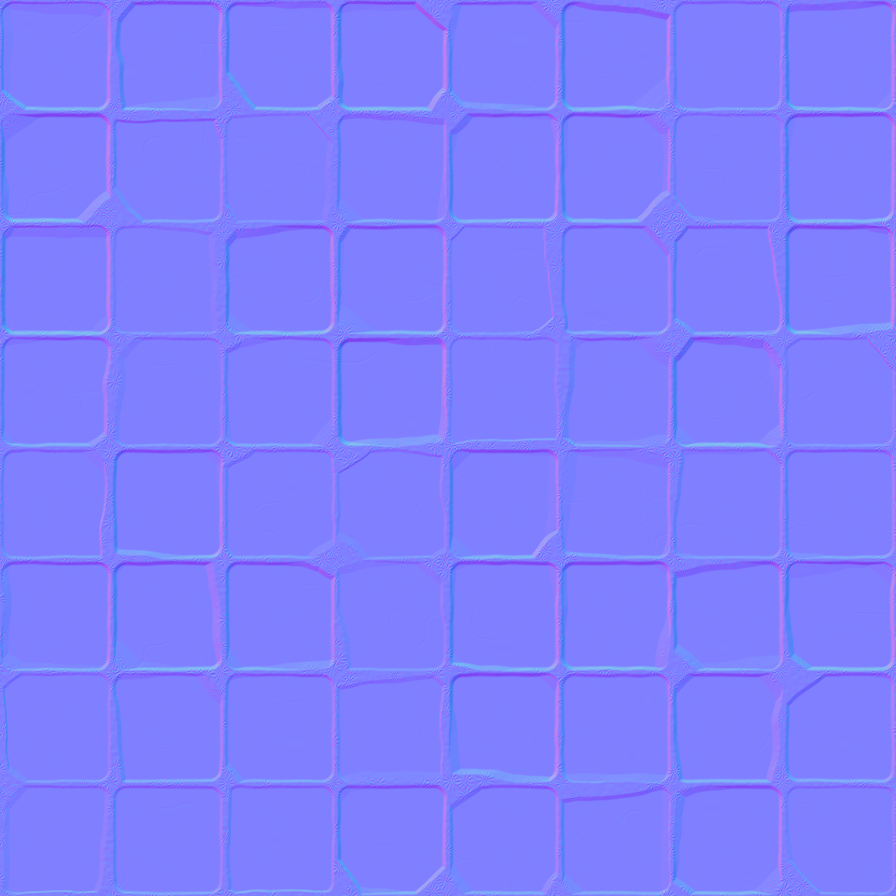
Write a WebGL 1 fragment shader that draws this texture map.

```glsl
precision highp float;

uniform vec2 u_resolution;

float hash(vec2 p) {
  return fract(sin(dot(p, vec2(127.1, 311.7))) * 4375.85);
}

// Value noise that wraps after a whole number of lattice steps
float noise(vec2 p, float period) {
  vec2 i = floor(p), f = fract(p);
  f = f * f * (3.0 - 2.0 * f);
  vec2 a = mod(i, period), b = mod(i + 1.0, period);
  return mix(mix(hash(a), hash(vec2(b.x, a.y)), f.x),
             mix(hash(vec2(a.x, b.y)), hash(b), f.x), f.y);
}

// Radial grit bursts, dense at joint crossings and sparse along joints
float gritBursts(vec2 p) {
  vec2 base = floor(p * 8.0 + 0.5);
  float sum = 0.0;
  for (int y = -1; y <= 1; y++) {
    for (int x = -1; x <= 1; x++) {
      vec2 site = base + vec2(float(x), float(y));
      vec2 id = mod(site, 64.0);
      vec2 steps = abs(mod(site + 4.0, 8.0) - 4.0);
      float nearest = min(steps.x, steps.y), farthest = max(steps.x, steps.y);
      float chance = farthest < 1.5 ? 0.85 : (nearest < 0.5 ? 0.32 : 0.0);
      if (hash(id + 7.3) < chance) {
        vec2 jitter = vec2(hash(id + 1.7), hash(id + 4.1)) - 0.5;
        vec2 v = p - (site + jitter * 0.7) / 8.0;
        float r = length(v);
        float size = mix(0.06, 0.1, hash(id + 2.9));
        float turn = atan(v.y, v.x + 0.00001) * 11.0 + 6.0 * jitter.x;
        float petals = cos(turn + 3.0 * noise(p * 24.0, 192.0));
        sum += petals * smoothstep(size, size * 0.5, r) * smoothstep(0.0, 0.03, r);
      }
    }
  }
  return sum;
}

// Surface height, with one tile per unit square
float height(vec2 p) {
  vec2 cell = floor(p);
  vec2 id = mod(cell, 8.0);
  vec2 q = p - cell - 0.5;
  float wobble = noise(p * 7.0, 56.0) - 0.5;
  float sway = noise(p * 3.0 + 0.23, 24.0) - 0.5;

  // Rounded tile with a narrow bevel, from nearly flush to proud
  float proud = hash(id + 0.5);
  float top = mix(0.004, 0.018, proud);
  float edge = length(max(abs(q) - 0.37, 0.0)) - 0.122;
  edge += 0.012 * wobble + 0.01 * sway;
  float h = top * smoothstep(0.0, mix(0.03, 0.046, proud), -edge);

  // Sloped chips: even directions wear sides, odd ones cut corners
  for (int k = 0; k < 8; k++) {
    float side = float(k);
    vec2 seed = id + side * vec2(13.7, 5.9);
    bool corner = mod(side, 2.0) > 0.5;
    float angle = side * 0.785398 + (hash(seed + 2.3) - 0.5) * 0.36;
    float start = corner ? mix(0.45, 0.84, hash(seed)) : mix(0.39, 0.6, hash(seed));
    float steep = hash(seed + 9.1);
    float slope = mix(0.07, 0.45, steep * steep);
    float reach = dot(q, vec2(cos(angle), sin(angle)));
    reach += 0.025 * wobble + 0.06 * sway;
    h = min(h, top - slope * (reach - start));
  }
  h = max(h, 0.0);

  // Rough joint filling
  float joint = 1.0 - smoothstep(0.0, 0.9, h / top);
  h += joint * 0.0018 * (noise(p * 32.0, 256.0) - 0.5);
  h += (0.08 + 0.92 * joint) * 0.0014 * gritBursts(p);

  // Faint hairline scratches and shallow undulation
  float line = smoothstep(0.03, 0.0, abs(noise(p * 4.0 + 0.37, 32.0) - 0.5));
  float patchMask = smoothstep(0.62, 0.85, noise(p * 3.0 + 0.71, 24.0));
  h += (1.0 - joint) * (0.0005 * line * patchMask + 0.001 * wobble);
  return h;
}

void main() {
  vec2 p = gl_FragCoord.xy / u_resolution * 8.0;
  vec2 e = vec2(0.007, 0.0);
  vec2 gradient = vec2(height(p + e.xy) - height(p - e.xy),
                       height(p + e.yx) - height(p - e.yx)) / (2.0 * e.x);

  // Tangent-space normal with green pointing down
  vec3 normal = normalize(vec3(-gradient.x, gradient.y, 1.0));
  gl_FragColor = vec4(normal * 0.5 + 0.5, 1.0);
}
```
